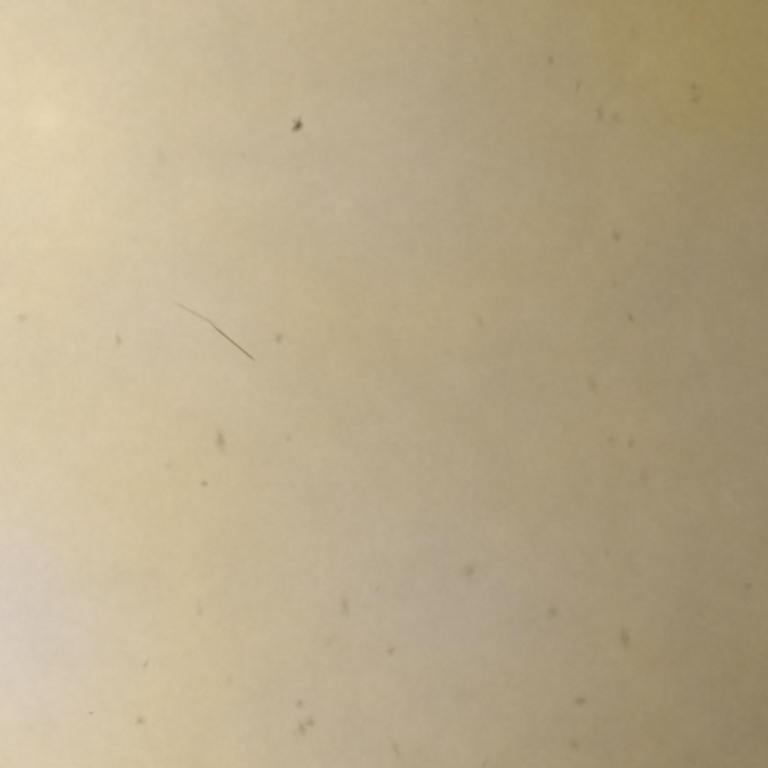
Write a Shadertoy shader that draws this texture.

```glsl
// Aged cream panel under uneven light: a bright left side falls off to a dull
// olive right side, with soft tint clouds from value noise, faint grain,
// scattered small blemishes and one fine scratch.

float hash(vec2 p) {
    vec3 q = fract(vec3(p.xyx) * 0.1031);
    q += dot(q, q.yzx + 33.33);
    return fract((q.x + q.y) * q.z);
}

float noise(vec2 p) {
    vec2 cell = floor(p), f = fract(p);
    f = f * f * (3.0 - 2.0 * f);
    return mix(mix(hash(cell), hash(cell + vec2(1, 0)), f.x),
               mix(hash(cell + vec2(0, 1)), hash(cell + vec2(1, 1)), f.x), f.y);
}

float fbm(vec2 p) {
    float sum = 0.0, amplitude = 0.5;
    for (int i = 0; i < 4; i++) {
        sum += amplitude * noise(p);
        p = mat2(1.6, 1.2, -1.2, 1.6) * p + 7.3;
        amplitude *= 0.5;
    }
    return sum / 0.9375;
}

// Soft round glow of the given radius
float glow(vec2 p, vec2 center, float radius) {
    vec2 d = (p - center) / radius;
    return exp(-dot(d, d));
}

// Thin line that fades at both ends
float scratch(vec2 p, vec2 a, vec2 b, float width) {
    vec2 ab = b - a;
    float t = clamp(dot(p - a, ab) / dot(ab, ab), 0.0, 1.0);
    float d = length(p - a - ab * t) / width;
    return exp(-d * d) * smoothstep(0.0, 0.25, t) * smoothstep(1.0, 0.85, t);
}

// Base colour: light falloff plus warm and lilac tints
vec3 panel(vec2 p) {
    float light = 0.848 - 0.255 * p.x + 0.008 * sin(6.0 * p.x);
    light += 0.03 * glow(p, vec2(0.06, 0.82), 0.17);
    light += 0.03 * glow(p, vec2(0.06, 0.845), 0.02);
    light -= 0.03 * glow(p, vec2(1.0, 0.0), 0.25);

    float cloud = fbm(p * 4.5 + 4.0) - 0.5;
    float yellow = 0.055 * smoothstep(0.6, 1.1, p.y) * smoothstep(0.1, 0.9, p.x)
                 + 0.025 * glow(p, vec2(0.45, 0.6), 0.13)
                 + 0.025 * glow(p, vec2(0.22, 0.32), 0.13);
    float lilac = 0.06 * glow(p, vec2(0.0, 0.18), 0.2)
                + 0.035 * glow(p, vec2(0.26, 0.57), 0.12)
                + 0.035 * glow(p, vec2(0.5, 0.77), 0.14)
                + 0.04 * glow(p, vec2(0.58, 0.2), 0.18)
                + 0.03 * glow(p, vec2(1.0, 0.3), 0.25);
    float warmth = 0.187 + 0.07 * cloud + yellow - lilac;
    vec3 color = vec3(light, light - 0.033 - 0.15 * warmth, light - warmth);
    return color + 0.03 * cloud;
}

// Many pale smudges and a few small dark chips, mostly upright
float blemishes(vec2 p) {
    float clear = 1.0;
    for (int i = 0; i < 60; i++) {
        float id = float(i) + 1.0;
        vec2 center = vec2(hash(vec2(id, 3.1)), hash(vec2(id, 17.7)));
        center.x = pow(center.x, 0.75);
        float chip = step(0.85, hash(vec2(id, 41.3)));
        float angle = 1.0 * (hash(vec2(id, 59.9)) - 0.5);
        float size = mix(0.003, 0.0065, hash(vec2(id, 71.1))) * mix(1.0, 0.65, chip);
        float stretch = 1.0 + 1.5 * pow(hash(vec2(id, 83.5)), 3.0);

        vec2 d = p - center;
        d = mat2(cos(angle), -sin(angle), sin(angle), cos(angle)) * d;
        d += 0.004 * (vec2(noise(p * 160.0), noise(p * 160.0 + 50.0)) - 0.5);
        d /= size * vec2(1.0, stretch);
        float strength = mix(0.05 + 0.22 * pow(hash(vec2(id, 97.3)), 2.0), 0.75, chip);
        clear *= 1.0 - strength * exp(-dot(d, d));
    }
    return 1.0 - clear;
}

void mainImage(out vec4 fragColor, in vec2 fragCoord) {
    vec2 p = fragCoord / iResolution.xy;
    vec3 color = panel(p);

    // Blurred mottling and fine grain
    color += 0.026 * (fbm(p * 20.0) - 0.5);
    color += 0.012 * (noise(p * 95.0) - 0.5);
    color += 0.014 * (noise(p * 230.0) - 0.5);
    color.b += 0.012 * (noise(p * 40.0 + 9.0) - 0.5);

    // Blemishes and scratch
    vec3 grime = vec3(0.34, 0.28, 0.17);
    color = mix(color, grime, blemishes(p));
    float line = 0.36 * scratch(p, vec2(0.27, 0.582), vec2(0.335, 0.528), 0.0016)
               + 0.12 * scratch(p, vec2(0.22, 0.61), vec2(0.285, 0.575), 0.0025);
    color = mix(color, grime, line);

    fragColor = vec4(clamp(color, 0.0, 1.0), 1.0);
}
```
